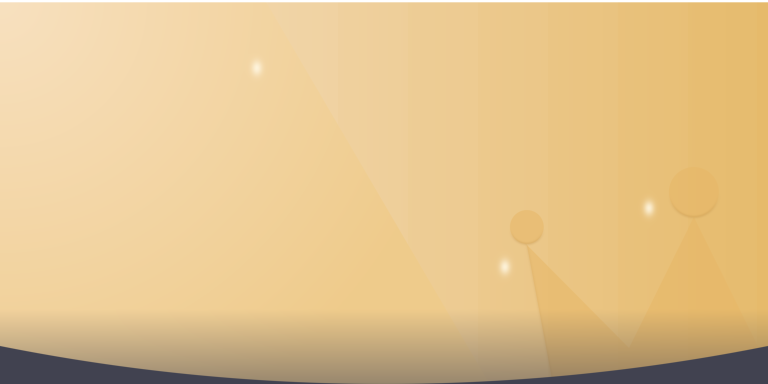
A WebGL 1 fragment shader for this background:

```glsl
precision highp float;
// Warm golden backdrop: a pale corner glow, a slanted banded panel, a faint
// crown with round tips, soft sparkles and a dark curved floor with its shade.
// Built from gradients, half-planes, discs and Gaussian spots in 2 x 1 space.
uniform vec2 u_resolution;

#define GLOW_REACH 1.2
#define BAND_WIDTH 0.182
#define BAND_STRENGTH 0.45
#define CROWN_OPACITY 0.55
#define SPARKLE_SIZE vec2(0.0135, 0.019)
#define FLOOR_RADIUS 5.1
#define SHADE_HEIGHT 0.195
#define SHADE_OPACITY 0.5

const vec3 CREAM = vec3(0.97, 0.88, 0.75);
const vec3 SAND = vec3(0.935, 0.795, 0.545);
const vec3 PANEL_PALE = vec3(0.945, 0.835, 0.66);
const vec3 PANEL_GOLD = vec3(0.90, 0.73, 0.42);
const vec3 AMBER = vec3(0.905, 0.715, 0.40);
const vec3 RIM = vec3(0.72, 0.53, 0.25);
const vec3 SLATE = vec3(0.255, 0.26, 0.315);

// Coverage of the inside (negative side) of a signed distance.
float fill(float d) {
  float aa = 0.75 / u_resolution.y;
  return 1.0 - smoothstep(-aa, aa, d);
}

// Faint disc with a thin shadow along its lower edge.
vec3 paintBall(vec3 col, vec2 p, float radius) {
  float d = length(p) - radius;
  col = mix(col, AMBER, CROWN_OPACITY * fill(d));
  float lower = smoothstep(0.0, 1.0, -p.y / radius);
  float rim = exp(-pow(d / 0.004, 2.0)) * lower;
  return mix(col, RIM, 0.22 * rim);
}

vec3 paintCrown(vec3 col, vec2 p) {
  // Fold about the middle spike; the outline is the higher of two slopes.
  float a = abs(p.x - 1.807);
  float slopeIn = (p.y - 0.435 + 2.02 * a) / 2.25;
  float slopeOut = (p.y - 0.094 - 1.008 * (a - 0.169)) / 1.42;
  float side = a - 0.435 + 0.188 * (0.362 - p.y);
  float d = max(min(slopeIn, slopeOut), side);
  col = mix(col, AMBER, CROWN_OPACITY * fill(d));
  float crease = exp(-pow(side / 0.004, 2.0)) * fill(slopeOut);
  col = mix(col, RIM, 0.10 * crease);

  col = paintBall(col, p - vec2(1.372, 0.409), 0.044);
  return paintBall(col, p - vec2(1.807, 0.500), 0.065);
}

void main() {
  vec2 p = gl_FragCoord.xy / u_resolution * vec2(2.0, 1.0);

  // Corner glow
  float reach = length(p - vec2(0.0, 1.0)) / GLOW_REACH;
  vec3 col = mix(CREAM, SAND, min(reach, 1.0));

  // Slanted panel with gentle vertical bands
  float shift = p.x - 1.0625;
  float banded = (floor(shift / BAND_WIDTH) + 0.5) * BAND_WIDTH;
  float x = 1.0625 + mix(shift, banded, BAND_STRENGTH);
  vec3 panel = mix(PANEL_PALE, PANEL_GOLD, clamp((x - 0.7) / 1.3, 0.0, 1.0));
  float slant = (0.69 + 0.585 * (1.0 - p.y) - p.x) / 1.16;
  col = mix(col, panel, fill(slant));

  col = paintCrown(col, p);

  // Sparkles spaced along a curve
  for (int i = 0; i < 3; i++) {
    float k = float(i);
    vec2 spot = vec2(0.669 + k * (0.7815 - 0.1355 * k),
                     0.823 - k * (0.8535 - 0.3355 * k));
    vec2 q = (p - spot) / SPARKLE_SIZE;
    col = mix(col, vec3(1.0, 0.97, 0.89), 0.85 * exp(-dot(q, q)));
  }

  // Shade above the floor, then the floor itself
  float shade = clamp(1.0 - p.y / SHADE_HEIGHT, 0.0, 1.0);
  col = mix(col, SLATE, SHADE_OPACITY * shade);
  float bowl = length(p - vec2(1.0, FLOOR_RADIUS)) - FLOOR_RADIUS;
  col = mix(col, SLATE, fill(-bowl));

  // Thin white strip on the top edge
  col = mix(col, vec3(1.0), fill(0.994 - p.y));

  gl_FragColor = vec4(col, 1.0);
}
```
